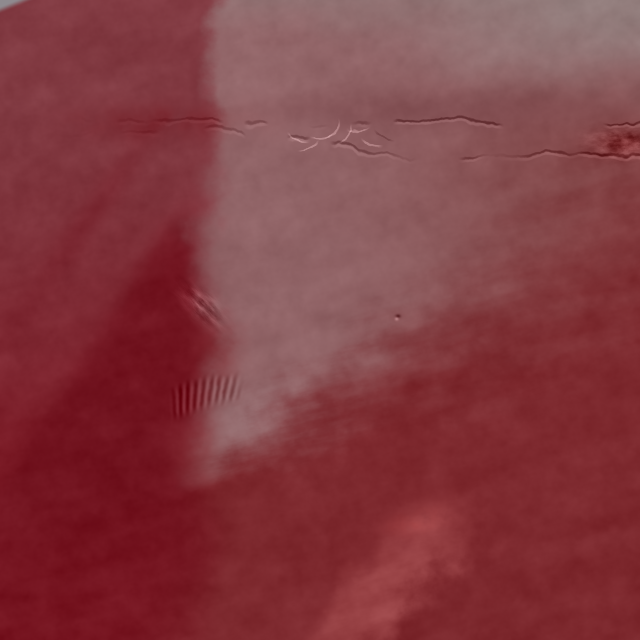
Reproduce this texture procedurally as a three.js fragment shader.

```glsl
#define DEEP_RED vec3(0.435, 0.065, 0.110)
#define LEFT_TOP vec3(0.505, 0.225, 0.255)
#define LEFT_LOW vec3(0.475, 0.085, 0.130)
#define RIGHT_RED vec3(0.487, 0.155, 0.175)
#define SHEEN vec3(0.570, 0.400, 0.410)
#define SHEEN_FAR vec3(0.520, 0.290, 0.295)
#define SKY_GREY vec3(0.580, 0.510, 0.505)
#define GLOW_PINK vec3(0.610, 0.270, 0.280)
#define GRAIN 0.055
#define RIPPLE_PITCH 0.0115

varying vec2 vUv;

float hash(vec2 p) {
  vec3 q = fract(p.xyx * 0.1031);
  q += dot(q, q.yzx + 33.33);
  return fract((q.x + q.y) * q.z);
}

float noise(vec2 p) {
  vec2 i = floor(p), f = fract(p);
  f = f * f * (3.0 - 2.0 * f);
  return mix(mix(hash(i), hash(i + vec2(1, 0)), f.x),
             mix(hash(i + vec2(0, 1)), hash(i + 1.0), f.x), f.y);
}

// Layered noise centred on zero
float fbm(vec2 p) {
  float sum = 0.0, amp = 0.5;
  for (int i = 0; i < 5; i++) {
    sum += amp * (noise(p) - 0.5);
    p = mat2(0.8, 0.6, -0.6, 0.8) * p * 2.03 + 7.1;
    amp *= 0.5;
  }
  return sum;
}

vec2 turn(vec2 p, float a) { return mat2(cos(a), -sin(a), sin(a), cos(a)) * p; }

// Soft elliptical spot, long axis tilted by angle a
float spot(vec2 p, vec2 centre, vec2 radius, float a) {
  vec2 q = turn(p - centre, a) / radius;
  return exp(-dot(q, q));
}

float bump(float x, float centre, float width) {
  float d = (x - centre) / width;
  return exp(-d * d);
}

float stroke(float d, float width) { return 1.0 - smoothstep(width * 0.2, width, abs(d)); }

float span(float x, float a, float b, float soft) {
  return smoothstep(a - soft, a + soft, x) * (1.0 - smoothstep(b - soft, b + soft, x));
}

void main() {
  vec2 p = vUv;
  float broad = fbm(p * vec2(4.0, 7.0)), fine = fbm(p * 28.0 + 3.0);
  float brushed = fbm(turn(p, 0.25) * vec2(9.0, 36.0));
  float slanted = fbm(turn(p, 0.97) * vec2(5.0, 18.0));

  // Red ground with a diagonal shadow on the left
  vec3 left = mix(LEFT_LOW, LEFT_TOP, smoothstep(0.15, 0.85, p.y + 0.1 * broad));
  float toRight = smoothstep(0.2, 0.36, p.x + 0.08 * broad) * (1.0 - smoothstep(0.4, 0.6, p.y) * (1.0 - smoothstep(0.35, 0.6, p.x)));
  vec3 col = mix(left, RIGHT_RED, toRight);
  float diagonal = (0.27 + 1.46 * p.x - p.y) / 1.77 + 0.12 * slanted + 0.05 * fine;
  float shadow = smoothstep(-0.04, 0.07, diagonal) * (1.0 - smoothstep(0.25, 0.36, p.x + 0.1 * broad))
               * (1.0 - smoothstep(0.6, 0.74, p.y + 0.1 * slanted));
  col = mix(col, DEEP_RED, shadow * mix(0.35, 0.9, smoothstep(0.0, 0.3, p.y)));
  col = mix(col, DEEP_RED, 0.35 * spot(p, vec2(0.14, 0.66), vec2(0.15, 0.022), 0.95));

  // Pale sheen: wavy left edge, sloping lower edge
  float edgeX = 0.332 - 0.02 * bump(p.y, 0.6, 0.07) + 0.025 * bump(p.y, 0.47, 0.04)
              - 0.02 * smoothstep(0.4, 0.3, p.y) + 0.05 * fine;
  float edgeSoft = mix(0.045, 0.02, smoothstep(0.55, 0.9, p.y));
  float rise = p.y - 0.285 - 0.53 * (p.x - 0.33) + 0.1 * brushed + 0.07 * broad + 0.06 * fine;
  float reach = mix(0.06, 0.22, smoothstep(0.33, 1.0, p.x));
  float sheen = smoothstep(-edgeSoft, edgeSoft, p.x - edgeX) * smoothstep(-reach, reach, rise);
  vec3 pale = mix(SHEEN, SHEEN_FAR, smoothstep(0.45, 1.0, p.x) * (1.0 - smoothstep(0.78, 0.95, p.y)));
  pale = mix(pale, SKY_GREY, smoothstep(0.88, 1.06, p.y + 0.2 * (p.x - 0.7) + 0.16 * broad));
  pale = mix(pale, vec3(0.48, 0.28, 0.295), 0.6 * spot(p, vec2(0.68, 0.83), vec2(0.28, 0.035), 0.0));
  pale += 0.03 * spot(p, vec2(0.38, 0.86), vec2(0.06, 0.07), 0.0);
  col = mix(col, pale, sheen * 0.96);
  col += vec3(0.03, 0.055, 0.055) * spot(p, vec2(0.41, 0.36), vec2(0.09, 0.035), 0.35);

  // Pink reflection rising from the bottom
  vec2 g = turn(p - vec2(0.62, 0.105), 0.85);
  float glow = span(g.y + 0.06 * broad + 0.08 * fine, -0.05, 0.05, 0.035) * span(g.x, -0.19, 0.12, 0.08);
  col = mix(col, GLOW_PINK, glow * (0.8 + 0.6 * brushed));
  col += vec3(0.09, 0.05, 0.04) * spot(p, vec2(0.65, 0.185), vec2(0.05, 0.018), 0.2) * (0.5 + 3.0 * fine);

  // Broken, wandering cracks with faint lit lips
  for (int i = 0; i < 2; i++) {
    float k = float(i);
    float seam = p.y - mix(0.807, 0.795 - 0.04 * smoothstep(0.3, 0.7, p.x), k) - 0.03 * fbm(vec2(p.x * 14.0, 2.0 + k)) - 0.015 * fine;
    float broken = smoothstep(0.35, 0.7, noise(vec2(p.x * 30.0, k * 9.0))) * smoothstep(0.05, 0.6, p.x);
    col += broken * (0.07 * stroke(seam + 0.004, 0.004) - 0.13 * stroke(seam, 0.0035));
  }
  col -= vec3(0.02, 0.05, 0.05) * spot(p, vec2(0.25, 0.81), vec2(0.13, 0.025), 0.0) * (1.0 + 3.0 * fine);
  float knot = spot(p, vec2(0.975, 0.777), vec2(0.05, 0.022), 0.0);
  col += knot * (vec3(-0.02, -0.08, -0.08) + 0.6 * fbm(p * vec2(50.0, 90.0)));

  // Thin curled flakes along the cracks
  for (int i = 0; i < 8; i++) {
    float k = float(i);
    vec2 q = turn(p - vec2(0.465 + 0.019 * k, 0.783 + 0.035 * (hash(vec2(k, 4.0)) - 0.5)), 1.6 * hash(vec2(k, 8.0)) - 0.7);
    float flake = stroke(q.y - 12.0 * q.x * q.x + 0.02 * fine, 0.0025) * span(q.x, -0.014, 0.014, 0.006);
    col += flake * mix(-0.08, 0.15, step(0.3, hash(vec2(k, 2.0))));
  }

  // Fan of slits and a small pucker on the sheen's edge
  vec2 r = p - vec2(0.322, 0.386);
  float slit = cos(6.28318 * (r.x - (0.1 + 4.0 * r.x) * r.y + 0.006 * fine) / RIPPLE_PITCH);
  float fan = span(r.x, -0.05, 0.05, 0.012) * span(r.y - 0.25 * r.x + 0.02 * fine, -0.022, 0.02, 0.01);
  col += fan * vec3(0.07, 0.085, 0.085) * (slit - smoothstep(-0.02, 0.04, r.x) * 0.3);
  float pucker = spot(p, vec2(0.316, 0.522), vec2(0.035, 0.017), -0.75);
  col += pucker * (0.03 + 0.6 * fbm(turn(p, -0.75) * vec2(35.0, 130.0)));

  // Specks, surface grain and the pale far corner
  col += 0.2 * spot(p, vec2(0.62, 0.502), vec2(0.003), 0.0) - 0.22 * spot(p, vec2(0.622, 0.506), vec2(0.004, 0.003), 0.0);
  col += vec3(0.05, 0.06, 0.06) * (0.7 * brushed + 0.4 * broad) + GRAIN * (fine + 0.6 * fbm(p * 75.0));
  float corner = smoothstep(-0.006, 0.006, p.y - 0.984 - 0.4 * p.x);
  gl_FragColor = vec4(clamp(mix(col, vec3(0.56, 0.54, 0.56), corner), 0.0, 1.0), 1.0);
}
```
